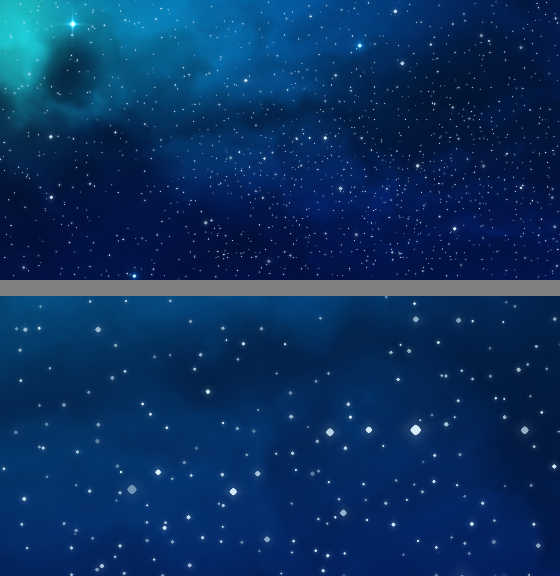
Top, the full canvas; bottom, a detail of the centre.
This texture is drawn by a Shadertoy shader. Its source:

```glsl
// Draws a deep blue night sky with a teal nebula, dark clouds and scattered stars.

float hash(vec2 p) {
    return fract(sin(dot(p, vec2(127.1, 311.7))) * 43758.5453);
}

float noise(vec2 p) {
    vec2 i = floor(p), f = fract(p);
    f = f * f * (3.0 - 2.0 * f);
    return mix(mix(hash(i), hash(i + vec2(1, 0)), f.x),
               mix(hash(i + vec2(0, 1)), hash(i + vec2(1, 1)), f.x), f.y);
}

float fbm(vec2 p) {
    float sum = 0.0, amp = 0.5;
    for (int i = 0; i < 6; i++) {
        sum += amp * noise(p);
        p = mat2(1.6, 1.2, -1.2, 1.6) * p + 7.3;
        amp *= 0.5;
    }
    return sum;
}

// Soft elliptical light
float glow(vec2 p, vec2 center, vec2 falloff) {
    vec2 d = p - center;
    return exp(-dot(d * d, falloff));
}

vec3 nebula(vec2 p) {
    float billow = fbm(p * 3.5 + 4.0) - 0.5;
    float wisps = fbm(p * vec2(3.0, 5.0) + 2.0 * billow + 19.0);
    vec2 q = p + 0.2 * vec2(billow, wisps - 0.5);

    // Dark bank below a ragged diagonal, with a knoll at its upper end
    float bank = 0.79 - 0.62 * p.x + 0.42 * billow - p.y;
    float knoll = 0.12 - length((p - vec2(0.24, 0.72)) * vec2(1.0, 0.8)) + 0.25 * billow;
    float dark = smoothstep(-0.06, 0.13, max(bank, knoll));

    vec3 sky = mix(vec3(0.008, 0.08, 0.31), vec3(0.01, 0.10, 0.28), smoothstep(0.1, 0.6, p.y));
    sky *= (0.72 + 0.56 * wisps) * (1.0 - 0.2 * dark);
    sky *= 1.0 - 0.3 * glow(q, vec2(1.6, 0.62), vec2(6.0, 14.0));

    // Lights: cyan band, blue upper edge, teal corner, faint right clouds
    float lit = (0.65 + 0.7 * wisps) * (1.0 - 0.8 * dark);
    sky += vec3(0.02, 0.34, 0.33) * lit * glow(q, vec2(0.45, 0.92), vec2(2.2, 7.0));
    sky += vec3(0.0, 0.13, 0.25) * lit * glow(q, vec2(1.1, 1.05), vec2(5.0));
    sky += vec3(0.09, 0.41, 0.25) * (1.0 - 0.55 * dark) * glow(q, vec2(0.0, 0.93), vec2(14.0, 6.0));
    sky += vec3(0.01, 0.07, 0.20) * smoothstep(0.4, 0.75, wisps)
         * glow(q, vec2(1.75, 0.4), vec2(4.0, 12.0));
    return sky;
}

// One star at most per cell; bigger ones lean towards a diamond shape
float starLayer(vec2 p, float cells, float density, float radius, float px) {
    vec2 id = floor(p * cells);
    vec2 seed = id + cells * 3.7;
    float size = hash(seed + 5.1);
    float r = radius * mix(0.6, 1.15, size * size);
    vec2 jitter = 0.2 + 0.6 * vec2(hash(seed + 1.3), hash(seed + 8.9));
    vec2 d = abs(p - (id + jitter) / cells);
    float dist = mix(length(d), d.x + d.y, 0.45);
    float disc = 1.0 - smoothstep(max(r - 0.6 * px, 0.0), r + 0.6 * px, dist);
    float halo = 0.16 * exp(-dist * dist / (5.0 * r * r));
    float present = step(hash(seed + 2.7), density);
    return present * max(disc, halo) * mix(0.4, 1.0, hash(seed + 6.4));
}

// Bright star with a halo and thin cross rays
vec3 flare(vec2 p, vec2 center, float size, float rays) {
    vec2 d = abs(p - center);
    float r = length(d) / size;
    float cross = exp(-d.x / size - 9.0 * d.y / size) + exp(-d.y / size - 9.0 * d.x / size);
    return vec3(0.85, 0.97, 1.0) * (1.6 * exp(-r * r * 9.0) + rays * cross)
         + vec3(0.03, 0.35, 0.5) * exp(-r * 1.3);
}

void mainImage(out vec4 fragColor, in vec2 fragCoord) {
    vec2 p = fragCoord / iResolution.y;
    float px = 1.0 / iResolution.y;
    vec3 color = nebula(p);

    // Small stars crowd together in the lower middle
    float crowd = glow(p, vec2(1.3, 0.3), vec2(3.0, 9.0));
    float stars = starLayer(p, 34.0, 0.22 + 0.3 * crowd, 0.0026, px);
    stars = max(stars, starLayer(p + 3.1, 47.0, 0.06 + 0.2 * crowd, 0.0021, px));
    stars = max(stars, starLayer(p + 5.7, 17.0, 0.38, 0.0039, px));
    stars = max(stars, starLayer(p + 9.2, 9.0, 0.24, 0.0066, px));
    color = mix(color, vec3(0.86, 0.95, 1.0), stars);

    color += flare(p, vec2(0.26, 0.914), 0.019, 0.7);
    color += flare(p, vec2(1.285, 0.837), 0.014, 0.15);
    color += flare(p, vec2(0.48, 0.014), 0.013, 0.1);
    fragColor = vec4(clamp(color, 0.0, 1.0), 1.0);
}
```
